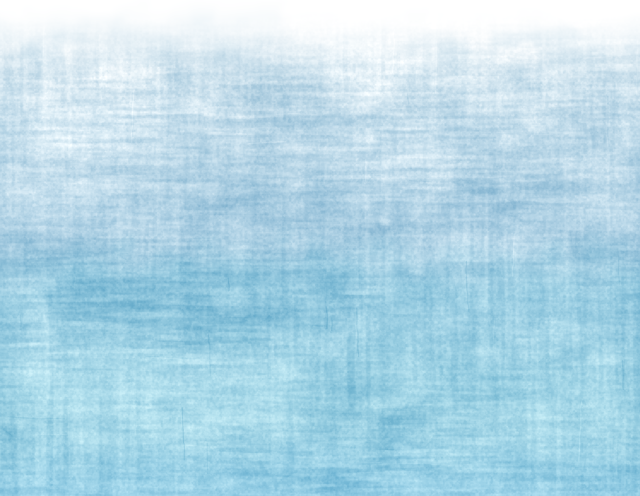
Write a Shadertoy shader that draws this texture.

```glsl
// Weathered blue paint wash fading to white, with stains, fibres and scratches.

vec2 hash2(vec2 p) {
    vec3 q = fract(p.xyx * vec3(0.1031, 0.1030, 0.0973));
    q += dot(q, q.yzx + 33.33);
    return fract((q.xx + q.yz) * q.zy);
}

// Smooth cellular noise: random tones blended around jittered centres, -0.5..0.5
float cells(vec2 p) {
    vec2 base = floor(p), f = p - base;
    float sum = 0.0, total = 0.0;
    for (int j = -1; j <= 1; j++)
    for (int i = -1; i <= 1; i++) {
        vec2 o = vec2(i, j);
        vec2 d = o + 0.2 + 0.6 * hash2(base + o + 40.0) - f;
        float w = exp(-5.0 * dot(d, d));
        sum += w * hash2(base + o + 91.0).y;
        total += w;
    }
    return sum / total - 0.5;
}

float segment(vec2 p, vec2 a, vec2 b) {
    vec2 d = b - a;
    return length(p - a - d * clamp(dot(p - a, d) / dot(d, d), 0.0, 1.0));
}

// Soft elliptical stain
float blot(vec2 p, vec2 centre, vec2 size) {
    vec2 d = (p - centre) / size;
    return exp(-dot(d, d));
}

vec3 wash(float y) {
    vec3 c = mix(vec3(0.56, 0.79, 0.885), vec3(0.62, 0.825, 0.895), smoothstep(0.0, 0.16, y));
    c = mix(c, vec3(0.605, 0.805, 0.885), smoothstep(0.2, 0.4, y));
    c = mix(c, vec3(0.71, 0.835, 0.905), smoothstep(0.40, 0.54, y));
    c = mix(c, vec3(0.77, 0.87, 0.925), smoothstep(0.53, 0.72, y));
    c = mix(c, vec3(0.85, 0.915, 0.95), smoothstep(0.7, 0.88, y));
    return mix(c, vec3(1.0), smoothstep(0.83, 0.985, y));
}

// Fine random scratches: positive is pale, negative is dark
float scratches(vec2 p, float aspect) {
    float tone = 0.0;
    for (int i = 0; i < 56; i++) {
        float n = float(i);
        vec2 r = hash2(vec2(n, 7.0)), s = hash2(vec2(n, 23.0));
        vec2 a = r * vec2(aspect, 0.92);
        vec2 dir = i % 3 == 0 ? vec2(1.0, 0.12 * (s.y - 0.5)) : vec2(0.1 * (s.y - 0.5), 1.0);
        float d = segment(p, a, a + dir * (0.02 + 0.10 * s.x));
        tone += (s.y - 0.55) * (1.0 - smoothstep(0.0003, 0.0024, d));
    }
    return tone;
}

void mainImage(out vec4 fragColor, in vec2 fragCoord) {
    vec2 p = fragCoord / iResolution.y;
    float aspect = iResolution.x / iResolution.y;

    // Ragged coordinates for stain outlines
    vec2 warp = vec2(cells(p * 19.0), cells(p * 23.0 + 50.0));
    vec2 fray = vec2(cells(p * 65.0 + 9.0), cells(p * vec2(30.0, 90.0)));
    vec2 q = p + 0.045 * warp + 0.02 * fray;

    // Broad clouds, brushed fibres and grain
    float cloud = 0.45 * cells(p * 3.2 + 12.0) + 0.35 * cells(p * vec2(7.0, 11.0) + 0.8 * warp)
                + 0.3 * cells(p * vec2(16.0, 30.0) + 30.0);
    float patches = 0.5 + cells(p * 5.0 + 70.0);
    float across = cells(p * vec2(9.0, 125.0) + 0.5 * warp) + 0.6 * cells(p * vec2(22.0, 210.0) + 5.0);
    float down = cells(p * vec2(130.0, 5.0) + 0.5 * warp) + 0.7 * cells(p * vec2(60.0, 3.0) + 8.0);
    float grain = cells(p * 170.0) + 0.8 * cells(p * 290.0 + 17.0);

    vec3 color = wash(p.y + 0.035 * warp.y + 0.06 * cloud);

    // Stains around the middle
    float stain = 0.95 * blot(q, vec2(0.79, 0.542), vec2(0.045, 0.018))
                + 0.75 * blot(q, vec2(0.81, 0.444), vec2(0.028, 0.018))
                + 0.80 * blot(q, vec2(0.685, 0.400), vec2(0.034, 0.032))
                + 0.65 * blot(q, vec2(0.572, 0.374), vec2(0.022, 0.024))
                + 0.50 * blot(q, vec2(0.92, 0.412), vec2(0.06, 0.035))
                + 0.45 * blot(q, vec2(0.96, 0.605), vec2(0.09, 0.03))
                + 0.40 * blot(q, vec2(0.34, 0.660), vec2(0.10, 0.06))
                + 0.35 * blot(q, vec2(0.54, 0.765), vec2(0.08, 0.05))
                + 0.45 * blot(q, vec2(0.08, 0.490), vec2(0.16, 0.03))
                + 0.45 * blot(q, vec2(0.70, 0.190), vec2(0.07, 0.07))
                + 0.40 * blot(q, vec2(1.18, 0.760), vec2(0.07, 0.04));

    // Tide marks left by dried water
    vec2 t = p + 0.012 * warp + 0.008 * fray;
    float upper = min(segment(t, vec2(0.99, 0.572), vec2(1.08, 0.545)),
                  min(segment(t, vec2(1.08, 0.545), vec2(1.15, 0.532)),
                      segment(t, vec2(1.15, 0.532), vec2(1.163, 0.49))));
    float lower = min(segment(t, vec2(0.75, 0.235), vec2(0.70, 0.175)),
                  min(segment(t, vec2(0.70, 0.175), vec2(0.675, 0.118)),
                      segment(t, vec2(0.675, 0.118), vec2(0.61, 0.125))));
    stain += 0.55 * exp(-upper / 0.006) + 0.4 * exp(-lower / 0.009);
    stain += 0.8 * exp(-segment(p, vec2(0.006, 0.135), vec2(0.024, 0.122)) / 0.004);

    // Darkened sides and lower corners
    float side = min(p.x, aspect - p.x);
    stain += 0.55 * exp(-side / 0.035) * (0.6 + cloud) + 0.5 * exp(-(side + p.y) / 0.09);

    // Pale scraped paint
    float scrape = blot(q, vec2(0.098, 0.37), vec2(0.010, 0.055))
                 + 0.7 * blot(q, vec2(0.81, 0.082), vec2(0.07, 0.008));

    float tone = 0.24 * cloud + 0.085 * across * (0.5 + patches) + 0.075 * down * (1.4 - patches)
               + 0.075 * grain + 0.15 * scratches(p + 0.003 * fray, aspect)
               + 0.09 * scrape - 0.13 * stain;
    float fade = 1.0 - smoothstep(0.82, 0.98, p.y);
    color += tone * fade * vec3(1.0, 0.66, 0.45);
    fragColor = vec4(clamp(color, 0.0, 1.0), 1.0);
}
```
